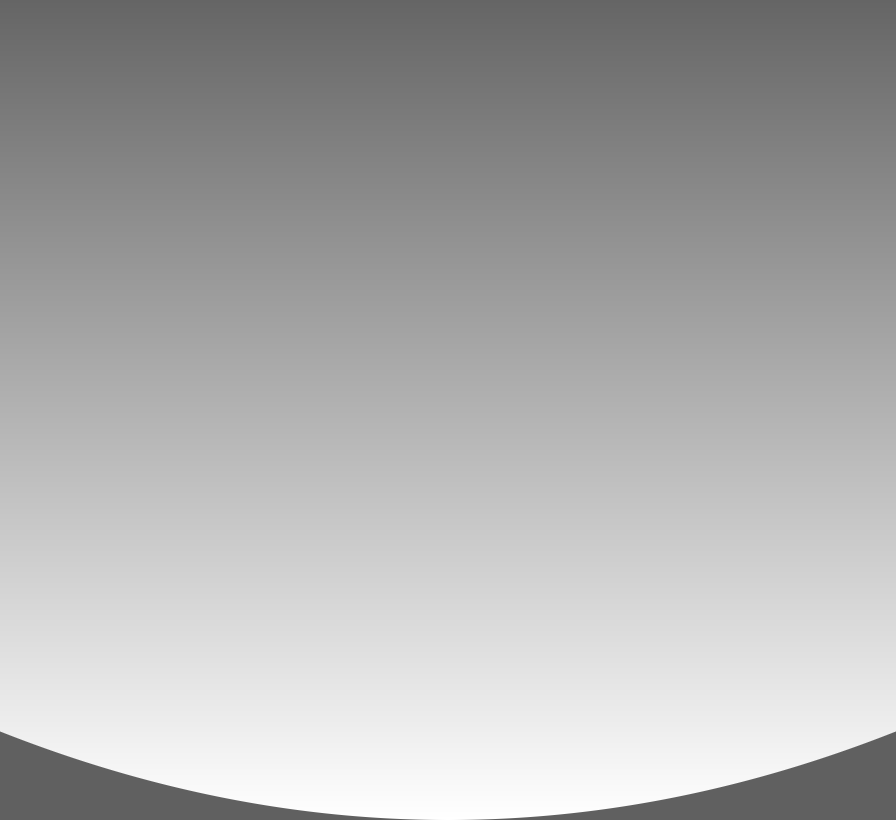
This background is drawn by a WebGL 2 fragment shader. Its source:

```glsl
#version 300 es
precision highp float;
// A vertical grey gradient panel with a bowed lower edge over a dark ground.

#define TOP_GREY 0.396
#define BOTTOM_GREY 1.0
#define GROUND_GREY 0.376
#define EDGE_RISE 0.108   // height of the curve at the sides, in canvas heights

uniform vec2 u_resolution;
out vec4 outColor;

// Height of the panel's lower edge: a parabola touching the canvas bottom
float lowerEdge(float x) {
    float side = 2.0 * x - 1.0;
    return EDGE_RISE * side * side;
}

void main() {
    vec2 uv = gl_FragCoord.xy / u_resolution;

    // Panel shading, light at the bottom
    float panel = mix(BOTTOM_GREY, TOP_GREY, uv.y);

    // Antialiased coverage, using distance measured across the sloping edge
    float aspect = u_resolution.x / u_resolution.y;
    float slope = 4.0 * EDGE_RISE * (2.0 * uv.x - 1.0) / aspect;
    float dist = (uv.y - lowerEdge(uv.x)) / sqrt(1.0 + slope * slope);
    float coverage = clamp(0.5 + dist * u_resolution.y, 0.0, 1.0);

    outColor = vec4(vec3(mix(GROUND_GREY, panel, coverage)), 1.0);
}
```
